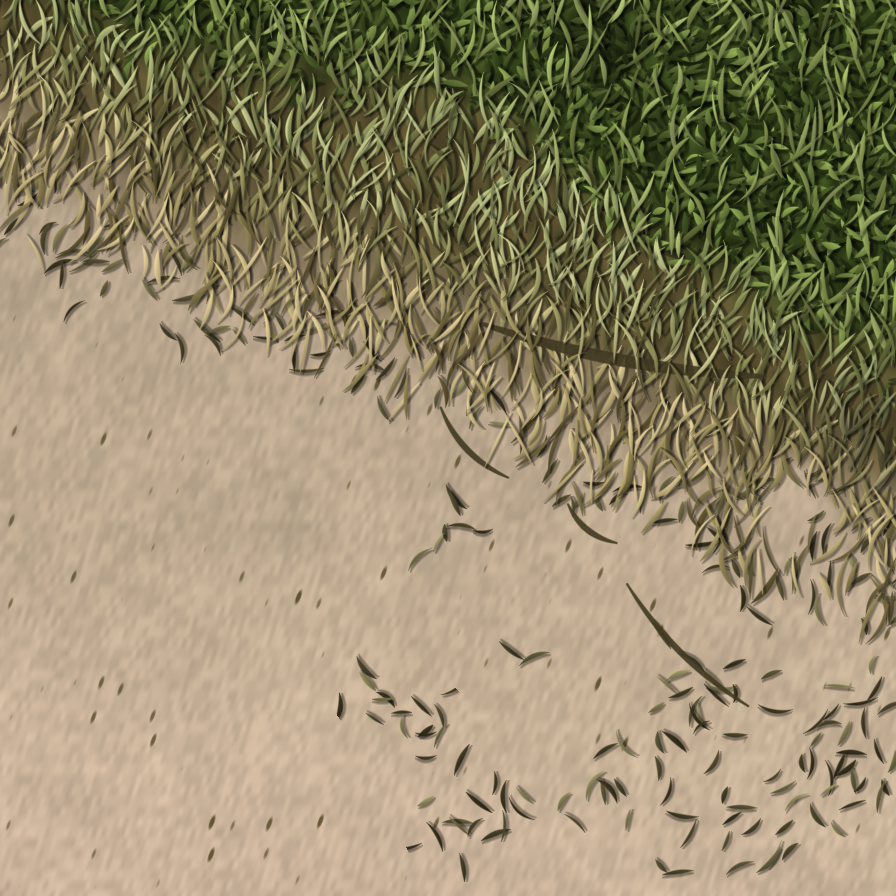
This texture is drawn by a Shadertoy shader. Its source:

```glsl
// Sandy ground meeting a slanting bank of dry grass, with green leaves above.
#define SAND vec3(0.755, 0.675, 0.575)
#define SOIL vec3(0.25, 0.22, 0.13)
#define STRAW_DARK vec3(0.32, 0.30, 0.18)
#define STRAW_MID vec3(0.56, 0.55, 0.36)
#define STRAW_LIGHT vec3(0.78, 0.76, 0.57)
#define LEAF_DARK vec3(0.16, 0.21, 0.08)
#define LEAF_LIGHT vec3(0.53, 0.62, 0.31)
#define BANK_HEIGHT 0.765
#define BANK_SLOPE 0.44
#define SHADOW 0.36

const int GREEN = 0, LITTER = 1, DRY = 2;

// Litter clumps: centre, radius
const vec3 CLUMPS[10] = vec3[10](
    vec3(.49, .41, .035), vec3(.470, .185, .035), vec3(.525, .085, .045),
    vec3(.78, .23, .055), vec3(.685, .10, .045), vec3(.80, .06, .05),
    vec3(.95, .17, .075), vec3(.42, .23, .03), vec3(.585, .27, .018),
    vec3(.22, .61, .025));

// Twigs: start and end
const vec4 TWIGS[4] = vec4[4](
    vec4(.492, .545, .567, .467), vec4(.634, .437, .688, .394),
    vec4(.700, .348, .835, .212), vec4(.540, .638, .850, .580));

// Growth layers, back to front: cells across and up, half length, half width
const vec4 LAYERS[6] = vec4[6](
    vec4(56, 56, .018, .0042), vec4(62, 62, .016, .0034), vec4(50, 50, .020, .0025),
    vec4(46, 27, .035, .0032), vec4(52, 32, .030, .0026), vec4(52, 27, .036, .0021));

float hash1(vec2 v) {
    vec3 p = fract(v.xyx * .1031);
    p += dot(p, p.yzx + 33.33);
    return fract((p.x + p.y) * p.z);
}

vec4 hash4(vec3 v) {
    vec4 p = fract(v.xyzx * vec4(.1031, .1030, .0973, .1099));
    p += dot(p, p.wzxy + 33.33);
    return fract((p.xxyz + p.yzzw) * p.zywx);
}

float noise(vec2 p) {
    vec2 i = floor(p), f = fract(p), e = vec2(0, 1);
    f = f * f * (3. - 2. * f);
    return mix(mix(hash1(i), hash1(i + e.yx), f.x), mix(hash1(i + e), hash1(i + 1.), f.x), f.y);
}

float blob(vec2 p, vec2 c, float r) {
    vec2 d = (p - c) / r;
    return exp(-dot(d, d));
}

// Height above the lower edge of the bank, with a tuft and a bare hollow
float bankHeight(vec2 p, float rough) {
    float h = p.y - BANK_HEIGHT + BANK_SLOPE * p.x + .045 * (rough - .5);
    return h + .06 * blob(p, vec2(.82, .39), .05) - .13 * blob(p, vec2(.885, .45), .035);
}

float greenCover(vec2 p, float rough) {
    float line = .93 - .31 * smoothstep(.42, 1., p.x) + .10 * smoothstep(.25, 0., p.x);
    return smoothstep(-.07, .06, p.y - line - .06 * (rough - .5));
}

float litter(vec2 p) {
    float d = 0.;
    for (int i = 0; i < 10; i++) d += blob(p, CLUMPS[i].xy, CLUMPS[i].z);
    return .8 * min(d, 1.);
}

float density(int kind, vec2 p) {
    float rough = noise(p * 12.), h = bankHeight(p, rough);
    if (kind == GREEN) return greenCover(p, rough);
    if (kind == DRY) return smoothstep(-.04, .07, h) * (1. - .68 * greenCover(p, rough));
    return litter(p) + .4 * smoothstep(-.08, 0., h) * smoothstep(.08, .02, h);
}

vec3 strokeColor(int kind, vec2 r, vec2 c) {
    if (kind == GREEN)
        return mix(LEAF_DARK, LEAF_LIGHT, r.x * sqrt(r.x)) * (1. - .6 * blob(c, vec2(.68, .96), .04));
    if (kind == LITTER) return mix(SOIL * .75, STRAW_MID, r.x * r.x);
    vec3 straw = mix(STRAW_DARK, STRAW_MID, smoothstep(0., .45, r.x));
    straw = mix(straw, STRAW_LIGHT, smoothstep(.35, .95, r.x));
    straw *= mix(vec3(1.04, .97, .94), vec3(.92, .98, .91), smoothstep(.08, .25, bankHeight(c, .5)));
    straw = mix(straw, LEAF_LIGHT * (.6 + .6 * r.y), .6 * greenCover(c, .5));
    return straw * (1. - .45 * blob(c, vec2(.97, .52), .055));
}

// Scattered tapered blades, one per grid cell
void strokes(inout vec3 col, vec2 p, vec4 layer, int kind, float seed, float px) {
    float lean = kind == DRY ? .15 : .4, spread = kind == DRY ? .75 : 1.4, wid = layer.w;
    vec2 base = floor(p * layer.xy);
    for (int n = 0; n < 9; n++) {
        vec2 cell = base + vec2(n % 3 - 1, 1 - n / 3);
        vec4 h = hash4(vec3(cell + 40., seed));
        vec2 c = (cell + h.xy) / layer.xy, d = p - c;
        float a = lean + spread * (2. * h.w - 1.), len = layer.z * (.5 + .5 * fract(h.x * 17.));
        float ca = cos(a), sa = sin(a), t = (d.x * sa + d.y * ca) / len;
        float x = d.x * ca - d.y * sa + (fract(h.y * 13.) - .5) * .6 * len * t * t;
        float w = wid * (.6 + .6 * fract(h.w * 19.)) * (1. - t * t);
        // Test the shape first, then whether growth reaches its centre
        if (abs(t) > 1. || abs(x - .6 * wid) > w + .6 * wid + 2. * px) continue;
        if (density(kind, c) < h.z) continue;
        col *= 1. - SHADOW * smoothstep(w + 2. * px, w - px, abs(x - wid * 1.2));
        vec3 tone = strokeColor(kind, hash4(vec3(cell + 90., seed)).xy, c) * (1. + .15 * t - .12 * x / wid);
        col = mix(col, tone, smoothstep(px, -px, abs(x) - w));
    }
}

void twigs(inout vec3 col, vec2 p, float px) {
    for (int i = 0; i < 4; i++) {
        vec2 a = TWIGS[i].xy, v = TWIGS[i].zw - a, n = normalize(vec2(-v.y, v.x));
        float t = clamp(dot(p - a, v) / dot(v, v), 0., 1.), arch = t * (1. - t);
        float w = (i == 3 ? .007 : .0035) * (.35 + 2.6 * arch);
        float d = length(p - a - v * t + n * .5 * min(length(v), .09) * arch) - w;
        col = mix(col, SOIL, .9 * smoothstep(px, -px, d));
    }
}

void mainImage(out vec4 fragColor, in vec2 fragCoord) {
    vec2 p = fragCoord / iResolution.xy;
    float px = 1. / iResolution.y, rough = noise(p * 12.);
    float h = bankHeight(p, rough), green = greenCover(p, rough);

    // Sand: broad tone, soft patches, slanted grain
    vec3 col = SAND * mix(1.03, .96, smoothstep(.1, .7, p.y));
    col += vec3(.01, -.003, .012) * smoothstep(.45, 0., p.y + .3 * p.x);
    col *= 1. + .05 * (rough - .5) + .05 * (noise(p * 28.) - .5);
    col *= 1. + .13 * (noise(vec2(p.x - .3 * p.y, p.y) * vec2(190, 85)) - .5);

    // Small pits
    vec2 g = p * 32.;
    vec4 r = hash4(vec3(floor(g), 3.));
    vec2 d = (fract(g) - .3 - .4 * r.xy) / 32.;
    float pit = length(vec2(d.x - .35 * d.y, d.y * .35)) - .0026 * r.w;
    col = mix(col, SOIL * 1.5, step(r.z, .2) * r.w * smoothstep(px, -px, pit));

    // Shaded soil beneath the growth
    float grain = noise(p * vec2(75, 45));
    vec3 under = mix(SOIL * (1.1 + .6 * grain), LEAF_DARK * (.7 + grain), green);
    col = mix(col, under, smoothstep(.0, .14, h) * (.6 + .4 * smoothstep(.1, .2, h)));

    // Leaves, litter, then straw, each only where it can reach
    bool nearLitter = abs(h) < .1 || (h < 0. && litter(p) > .04);
    for (int k = 0; k < 6; k++) {
        int kind = clamp(k - 1, GREEN, DRY);
        if (k == 5) twigs(col, p, px);
        bool reach = kind == GREEN ? green > 0. : kind == LITTER ? nearLitter : h > -.08;
        if (reach) strokes(col, p, LAYERS[k], kind, float(k) + 2., px);
    }
    fragColor = vec4(clamp(col, 0., 1.), 1.);
}
```
